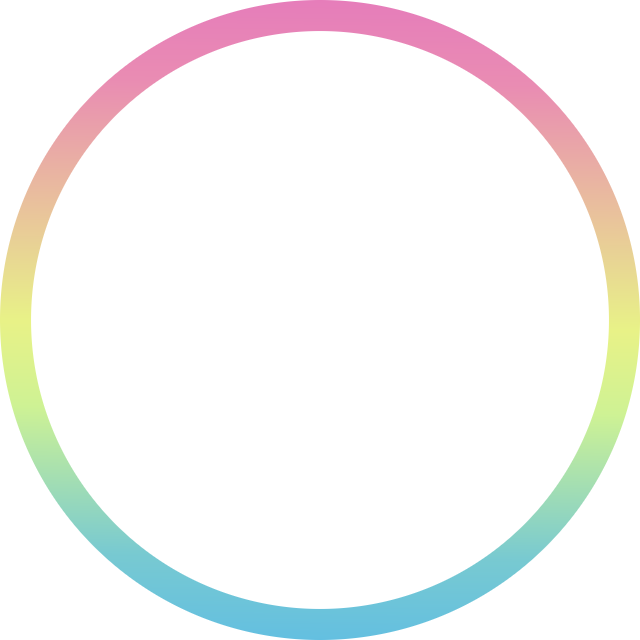
Write a WebGL 1 fragment shader that draws this background.

```glsl
precision highp float;
// A thin ring touching the canvas edges on a white ground.
// A circle distance gives the band; a slightly tilted vertical
// gradient colours it from blue through lime and yellow to pink.

#define OUTER_RADIUS 0.5
#define INNER_RADIUS 0.4515
#define GRADIENT_TILT 0.015
#define TEAL_HEIGHT 0.13
#define LIME_HEIGHT 0.36
#define YELLOW_HEIGHT 0.49
#define ROSE_HEIGHT 0.87

uniform vec2 u_resolution;

const vec3 WHITE = vec3(1.0);
const vec3 BLUE = vec3(0.39, 0.75, 0.88);
const vec3 TEAL = vec3(0.47, 0.79, 0.82);
const vec3 LIME = vec3(0.81, 0.95, 0.58);
const vec3 YELLOW = vec3(0.91, 0.95, 0.53);
const vec3 ROSE = vec3(0.915, 0.55, 0.70);
const vec3 PINK = vec3(0.90, 0.49, 0.73);

// Linear position of a height between two gradient stops.
float ramp(float low, float high, float height) {
  return clamp((height - low) / (high - low), 0.0, 1.0);
}

vec3 rainbow(float height) {
  vec3 color = mix(BLUE, TEAL, ramp(0.0, TEAL_HEIGHT, height));
  color = mix(color, LIME, ramp(TEAL_HEIGHT, LIME_HEIGHT, height));
  color = mix(color, YELLOW, ramp(LIME_HEIGHT, YELLOW_HEIGHT, height));
  color = mix(color, ROSE, ramp(YELLOW_HEIGHT, ROSE_HEIGHT, height));
  return mix(color, PINK, ramp(ROSE_HEIGHT, 1.0, height));
}

// Signed distance to the band between two radii.
float ringDistance(vec2 point) {
  float middle = 0.5 * (OUTER_RADIUS + INNER_RADIUS);
  float halfWidth = 0.5 * (OUTER_RADIUS - INNER_RADIUS);
  return abs(length(point) - middle) - halfWidth;
}

void main() {
  // Centred square coordinates, with the short side as one unit.
  float side = min(u_resolution.x, u_resolution.y);
  vec2 point = (gl_FragCoord.xy - 0.5 * u_resolution) / side;

  // Ring coverage, softened over about one pixel.
  float coverage = clamp(0.5 - ringDistance(point) * side, 0.0, 1.0);
  float height = point.y + 0.5 + GRADIENT_TILT * point.x;

  gl_FragColor = vec4(mix(WHITE, rainbow(height), coverage), 1.0);
}
```
